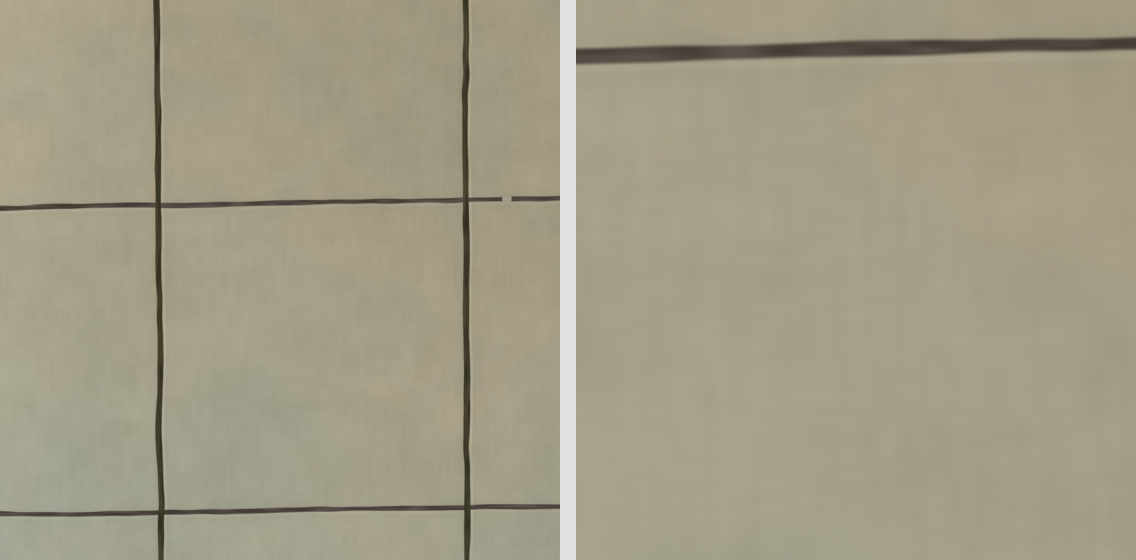
Left: the whole. Right: its middle third, enlarged.
A three.js fragment shader for this pattern:

```glsl
// Square beige floor tiles, a little under two across and down, with thin dark joints.
// A slightly skewed grid gives the joints; value noise bends them, varies their width
// and mottles the glaze, which cools toward the lower left.
varying vec2 vUv;

float hash(vec2 p) {
  return fract(sin(dot(p, vec2(127.1, 311.7))) * 43758.5453);
}

float noise(vec2 p) {
  vec2 i = floor(p);
  vec2 f = fract(p);
  f = f * f * (3.0 - 2.0 * f);
  return mix(mix(hash(i), hash(i + vec2(1.0, 0.0)), f.x),
             mix(hash(i + vec2(0.0, 1.0)), hash(i + vec2(1.0, 1.0)), f.x), f.y);
}

float fbm(vec2 p) {
  float sum = 0.0;
  float amplitude = 0.5;
  for (int i = 0; i < 4; i++) {
    sum += amplitude * noise(p);
    p = p * 2.03 + 17.3;
    amplitude *= 0.5;
  }
  return sum;
}

// Sideways drift of one joint along its length
float wobble(float along, float seed) {
  return 0.005 * (noise(vec2(along * 9.0, seed)) - 0.5)
       + 0.002 * (noise(vec2(along * 30.0, seed + 5.0)) - 0.5);
}

// Soft-edged coverage of a joint at signed distance d
float joint(float d, float halfWidth) {
  return 1.0 - smoothstep(halfWidth - 0.0015, halfWidth + 0.0018, abs(d));
}

vec3 glaze(vec2 p, vec2 tile) {
  float cool = smoothstep(0.55, 1.35, 1.25 - 0.75 * p.y - 0.3 * p.x
                          + 0.5 * (fbm(p * 4.0) - 0.5));
  vec3 color = mix(vec3(0.655, 0.625, 0.53), vec3(0.635, 0.64, 0.575), cool);
  color += (fbm(p * 7.0 + 3.0) - 0.47) * vec3(0.05, 0.025, 0.01);
  color += (fbm(p * 22.0 + 9.0) - 0.47) * 0.035;
  // Fine upright and level fibres
  color += (noise(p * vec2(150.0, 30.0)) - 0.5) * 0.014;
  color += (noise(p * vec2(40.0, 190.0)) - 0.5) * 0.010;
  color += (hash(tile + 4.0) - 0.5) * 0.012;
  // Light falls off toward the upper right and lifts at the left edge
  color -= 0.03 * smoothstep(0.7, 1.7, p.x + 0.7 * p.y);
  color += 0.02 * (1.0 - smoothstep(0.0, 0.25, p.x));
  return color;
}

void main() {
  vec2 p = vUv;

  // Skewed grid: whole numbers lie on the joints
  vec2 grid = vec2((p.x + 0.005 * p.y - 0.2868) / 0.549,
                   (p.y - 0.016 * p.x - 0.081) / 0.548);
  vec2 line = floor(grid + 0.5);
  vec2 d = (grid - line) * 0.5485;
  d.x += wobble(p.y, line.x + 11.0);
  d.y += 0.6 * wobble(p.x, line.y + 31.0);

  vec3 color = glaze(p, floor(grid));

  // Pale bevel to the right of upright joints and below level ones
  float bevel = joint(d.x - 0.0078, 0.0022) * (0.5 + 0.5 * noise(vec2(p.y * 18.0, line.x)));
  color += 0.07 * bevel;
  color += 0.025 * joint(d.y + 0.0075, 0.002);

  // Soft shade beside the joints
  color *= 1.0 - 0.08 * exp(-abs(d.x) * 130.0) - 0.06 * exp(-abs(d.y) * 150.0);

  // Level joints: brown, uneven, with one worn gap near the right edge
  float levelWidth = 0.0032 + 0.0014 * noise(vec2(p.x * 26.0, line.y + 50.0));
  float gap = step(0.5, line.y) * joint(p.x - 0.905, 0.008);
  vec3 brown = mix(vec3(0.25, 0.215, 0.185), vec3(0.36, 0.325, 0.30),
                   noise(vec2(p.x * 35.0, p.y * 220.0)));
  color = mix(color, brown, joint(d.y, levelWidth) * (1.0 - gap));
  color = mix(color, vec3(0.66, 0.63, 0.58), 0.7 * gap * joint(d.y, 0.003));

  // Upright joints: wider, darker and greenish
  float uprightWidth = 0.0042 + 0.0014 * noise(vec2(p.y * 20.0, line.x + 70.0));
  vec3 olive = mix(vec3(0.18, 0.17, 0.105), vec3(0.29, 0.275, 0.205),
                   noise(vec2(p.x * 240.0, p.y * 30.0)));
  color = mix(color, olive, joint(d.x, uprightWidth));

  gl_FragColor = vec4(color, 1.0);
}
```
